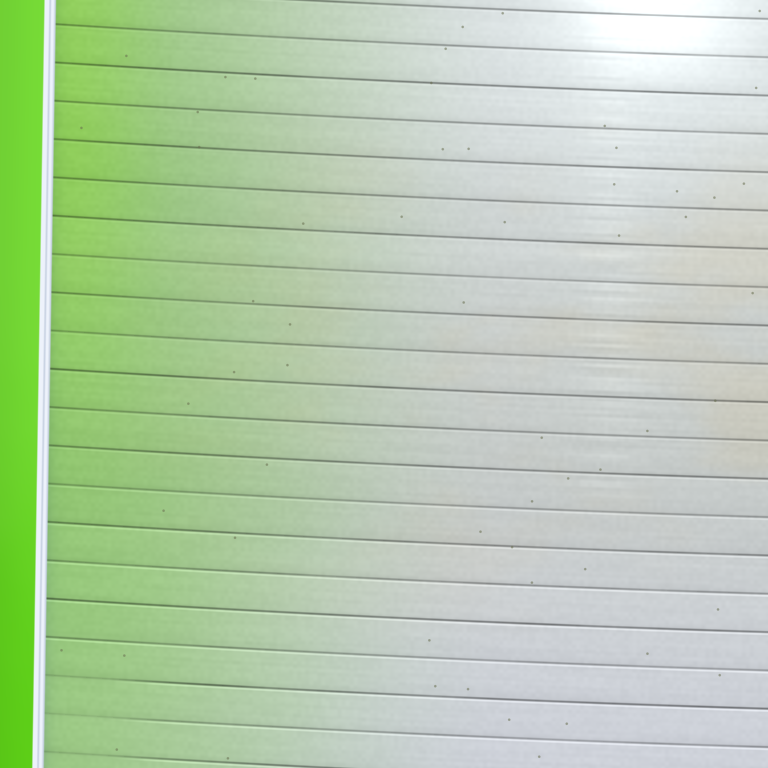
Reproduce this texture procedurally as a three.js fragment shader.

```glsl
// Silver slatted shutter with tilted seams, lit green from a painted post at the left.
varying vec2 vUv;

// Layout, in canvas units (depth is measured down from the top edge)
const float PITCH = 0.0499;
const float FIRST_SEAM = 0.0280;
const float SLOPE = 0.0465;
const float BOW = 0.018;
const float SEAM_HALF = 0.0012;
const float SOFT = 0.0013;
const float POST_EDGE = 0.0580;
const float POST_LEAN = 0.0160;
const float TRIM_WIDTH = 0.0150;
const float BOUNCE_REACH = 0.66;
const float SPECK_CELLS = 22.0;
const vec2 LAMP = vec2(0.86, 0.025);

// Colours
const vec3 SILVER = vec3(0.778, 0.798, 0.790);
const vec3 COOL_SILVER = vec3(0.805, 0.820, 0.850);
const vec3 WARM_STAIN = vec3(0.790, 0.770, 0.690);
const vec3 GREEN_BOUNCE = vec3(0.565, 0.778, 0.440);
const vec3 LIME_BOUNCE = vec3(0.560, 0.815, 0.340);
const vec3 POST_LIGHT = vec3(0.460, 0.850, 0.210);
const vec3 POST_DEEP = vec3(0.360, 0.800, 0.090);
const vec3 TRIM_WHITE = vec3(0.930, 0.950, 0.985);
const vec3 TRIM_SHADE = vec3(0.700, 0.750, 0.830);
const vec3 DIRT = vec3(0.400, 0.420, 0.300);

float hash(vec2 p) {
  vec3 q = fract(vec3(p.xyx) * 0.1031);
  q += dot(q, q.yzx + 33.33);
  return fract((q.x + q.y) * q.z);
}

float noise(vec2 p) {
  vec2 i = floor(p);
  vec2 f = fract(p);
  f = f * f * (3.0 - 2.0 * f);
  return mix(mix(hash(i), hash(i + vec2(1.0, 0.0)), f.x),
             mix(hash(i + vec2(0.0, 1.0)), hash(i + vec2(1.0, 1.0)), f.x), f.y);
}

float fbm(vec2 p) {
  float sum = 0.0;
  float amp = 0.5;
  for (int i = 0; i < 4; i++) {
    sum += amp * noise(p);
    p = p * 2.03 + 17.0;
    amp *= 0.5;
  }
  return sum;
}

float line(float d, float halfWidth) {
  return 1.0 - smoothstep(halfWidth - SOFT, halfWidth + SOFT, abs(d));
}

// Metal under the lamp, the green bounce and old stains
vec3 metal(vec2 p) {
  vec3 col = mix(SILVER, COOL_SILVER, smoothstep(0.55, 1.0, p.y));
  float blotch = fbm(p * vec2(5.0, 9.0) + 3.0);
  float midHeight = smoothstep(0.10, 0.35, p.y) * (1.0 - smoothstep(0.5, 0.9, p.y));
  col = mix(col, WARM_STAIN, midHeight * smoothstep(0.38, 0.72, blotch) * 0.5);

  float bounce = 1.0 - smoothstep(0.0, BOUNCE_REACH, p.x + 0.06 * (blotch - 0.5));
  float lime = (1.0 - smoothstep(0.15, 0.75, p.y)) * (1.0 - smoothstep(0.09, 0.25, p.x));
  vec3 tint = mix(GREEN_BOUNCE, LIME_BOUNCE, lime);
  col = mix(col, tint, bounce * mix(1.0, 0.85, smoothstep(0.6, 1.0, p.y)));

  vec2 toLamp = p - LAMP;
  float wide = exp(-dot(toLamp * vec2(0.9, 1.2), toLamp * vec2(0.9, 1.2)) / 0.12);
  float core = exp(-dot(toLamp * vec2(0.8, 1.2), toLamp * vec2(0.8, 1.2)) / 0.007);
  return col + wide * vec3(0.115, 0.125, 0.140) + core * 0.14;
}

void main() {
  vec2 p = vec2(vUv.x, 1.0 - vUv.y);
  float trimX = p.x - (POST_EDGE - POST_LEAN * p.y);
  float panelX = trimX - TRIM_WIDTH;

  // Slat coordinates: id of the nearest seam and signed distance below it
  float y = p.y - FIRST_SEAM - SLOPE * p.x - BOW * (p.x - 0.07) * (1.0 - p.x);
  float id = floor(y / PITCH + 0.5);
  float below = y - id * PITCH;
  float slat = fract(y / PITCH);
  vec3 col = metal(p);

  // Slat shading, brushed streaks and glints in the lamp's reflection
  col += 0.018 * (0.5 - slat) + 0.014 * (hash(vec2(floor(y / PITCH), 5.0)) - 0.5);
  float streak = noise(vec2(p.x * 9.0, y * 230.0)) - 0.5;
  float glint = exp(-pow((p.x - 0.80) / 0.045, 2.0)) * (1.0 - smoothstep(0.5, 0.75, p.y));
  col += streak * (0.018 + 0.06 * glint) + 0.018 * glint;
  col += 0.022 * (noise(p * 190.0) - 0.5);

  // Seams: alternating strength, bright lower lips, worn away at lower left
  float worn = smoothstep(0.84, 0.88, p.y) * (1.0 - smoothstep(0.13, 0.23, p.x));
  float strength = mix(0.72, 1.0, mod(id, 2.0)) * mix(0.8, 1.1, hash(vec2(id, 2.0)));
  strength *= (0.8 + 0.4 * noise(vec2(p.x * 14.0, id * 3.7))) * (1.0 - 0.75 * worn);
  float lip = line(below - 0.0028, SEAM_HALF) * mix(0.25, 0.75, smoothstep(0.4, 0.85, p.y));
  col += lip * 0.15 * (1.0 - worn);
  col *= 1.0 - 0.33 * strength * line(below, SEAM_HALF);
  col *= 1.0 - 0.05 * exp(-abs(below) / 0.004);

  // Scattered dirt specks
  vec2 cell = floor(p * SPECK_CELLS);
  vec2 spot = (cell + 0.2 + 0.6 * vec2(hash(cell), hash(cell + 41.0))) / SPECK_CELLS;
  float speck = 1.0 - smoothstep(0.0006, 0.0026, length(p - spot));
  col = mix(col, DIRT, speck * 0.55 * step(0.88, hash(cell + 83.0)));

  // Shadow beside the trim, then trim and painted post
  col = mix(col, col * vec3(0.90, 0.92, 0.98), exp(-max(panelX, 0.0) / 0.008));
  vec3 trim = mix(TRIM_WHITE, TRIM_SHADE, 0.6 * line(trimX - 0.0075, 0.0012));
  trim = mix(trim, TRIM_SHADE, 0.7 * smoothstep(0.011, TRIM_WIDTH, trimX));
  col = mix(trim, col, smoothstep(-SOFT, SOFT, panelX));
  vec3 post = mix(POST_LIGHT, POST_DEEP, smoothstep(0.35, 1.0, p.y + 0.15 * (fbm(p * 8.0) - 0.5)));
  post *= 0.96 + 0.05 * smoothstep(-0.06, 0.0, trimX);
  col = mix(post, col, smoothstep(-SOFT, SOFT, trimX));

  gl_FragColor = vec4(clamp(col, 0.0, 1.0), 1.0);
}
```
